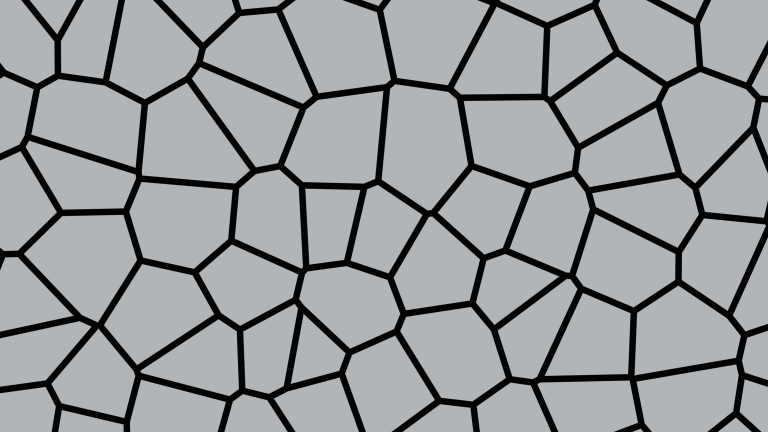
A Shadertoy shader for this pattern:

```glsl
// Draws an irregular Voronoi mosaic: flat grey cells split by even black seams.

const float CELLS_PER_HEIGHT = 5.5;    // seed density
const float SEAM_WIDTH = 0.0150;       // fraction of canvas height
const float JITTER = 0.96;             // 0 = square grid, 1 = fully scattered
const float EDGE_SOFTNESS = 0.7;       // half width of the smoothed edge, in pixels
const vec2 GRID_OFFSET = vec2(17.3, 41.6);
const vec3 CELL_COLOR = vec3(0.695, 0.708, 0.720);
const vec3 SEAM_COLOR = vec3(0.006);

// Integer hash (PCG style): grid cell to two values in 0..1
vec2 hash2(ivec2 cell) {
    uvec2 v = uvec2(cell) * 1664525u + 1013904223u;
    v.x += v.y * 1664525u;
    v.y += v.x * 1664525u;
    v ^= v >> 16u;
    v.x += v.y * 1664525u;
    v.y += v.x * 1664525u;
    v ^= v >> 16u;
    return vec2(v & 0xffffu) / 65535.0;
}

vec2 seedPoint(ivec2 cell) {
    return vec2(cell) + 0.5 + JITTER * (hash2(cell) - 0.5);
}

// Exact distance from p to the nearest Voronoi border
float borderDistance(vec2 p) {
    ivec2 base = ivec2(floor(p));

    // Pass 1: find the closest seed
    ivec2 nearestCell = base;
    vec2 toNearest = vec2(0.0);
    float nearestSq = 1e5;
    for (int y = -2; y <= 2; y++)
    for (int x = -2; x <= 2; x++) {
        ivec2 cell = base + ivec2(x, y);
        vec2 toSeed = seedPoint(cell) - p;
        float distSq = dot(toSeed, toSeed);
        if (distSq < nearestSq) {
            nearestSq = distSq;
            toNearest = toSeed;
            nearestCell = cell;
        }
    }

    // Pass 2: smallest distance to the bisectors with its neighbours
    float border = 1e5;
    for (int y = -3; y <= 3; y++)
    for (int x = -3; x <= 3; x++) {
        if (x == 0 && y == 0) continue;
        vec2 toSeed = seedPoint(nearestCell + ivec2(x, y)) - p;
        vec2 middle = 0.5 * (toNearest + toSeed);
        border = min(border, dot(middle, normalize(toSeed - toNearest)));
    }
    return border;
}

void mainImage(out vec4 fragColor, in vec2 fragCoord) {
    vec2 uv = fragCoord / iResolution.y;
    float dist = borderDistance(uv * CELLS_PER_HEIGHT + GRID_OFFSET) / CELLS_PER_HEIGHT;

    // Blend seam and cell across about one pixel
    float soft = EDGE_SOFTNESS / iResolution.y;
    float halfSeam = 0.5 * SEAM_WIDTH;
    float cellMask = smoothstep(halfSeam - soft, halfSeam + soft, dist);
    fragColor = vec4(mix(SEAM_COLOR, CELL_COLOR, cellMask), 1.0);
}
```
